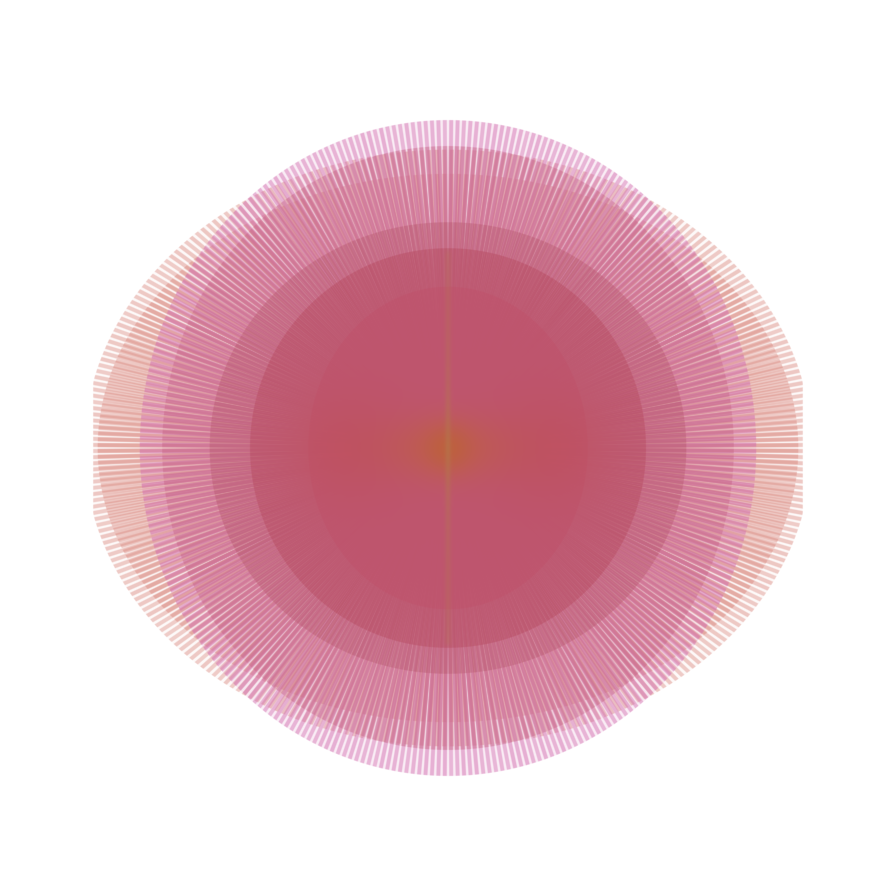
A three.js fragment shader for this background:

```glsl
// Draws a translucent rose bloom of fine radial spokes in nested ellipses on white.
varying vec2 vUv;

const float TAU = 6.2831853;
const vec2 CENTER = vec2(0.5, 0.5);
const float SPOKES = 300.0;       // spokes in each fan
const float HALF_WIDTH = 0.0022;  // half the width of a spoke
const float SOFT = 0.001;         // edge softness
const float SIDE_CUT = 0.396;     // flat sides of the widest fan
const float SPOKE_VARIATION = 0.12;

const vec3 PAPER = vec3(1.0);
const vec3 PEACH = vec3(0.84, 0.50, 0.46);
const vec3 ORCHID = vec3(0.82, 0.42, 0.68);
const vec3 ROSE = vec3(0.78, 0.40, 0.52);
const vec3 WINE = vec3(0.70, 0.32, 0.40);
const vec3 CRIMSON = vec3(0.70, 0.26, 0.34);
const vec3 CORE = vec3(0.75, 0.30, 0.40);
const vec3 RED_FLANK = vec3(0.75, 0.30, 0.32);
const vec3 ORANGE = vec3(0.74, 0.39, 0.18);
const vec3 OLIVE = vec3(0.70, 0.47, 0.30);

// Sine-free hash of one value
float hash(float n) {
  n = fract(n * 0.1031);
  n *= n + 33.33;
  n *= n + n;
  return fract(n);
}

// Coverage of an elliptical fan; gapFill is the faint tint between its spokes
float fan(vec2 p, vec2 radii, float gapFill, float seed) {
  vec2 q = p / radii;
  float k = length(q);
  float r = max(length(p), 0.0001);

  // Spokes are evenly spaced in the ellipse parameter, so fans beat together
  float turn = (atan(q.y, q.x) / TAU + 0.5) * SPOKES;
  float spacing = k * k * radii.x * radii.y / r * TAU / SPOKES;
  float d = abs(fract(turn) - 0.5) * spacing;
  float spoke = 1.0 - smoothstep(HALF_WIDTH - SOFT, HALF_WIDTH + SOFT, d);

  float rimDistance = (k - 1.0) * r / max(k, 0.0001);
  float inside = 1.0 - smoothstep(-SOFT, SOFT, rimDistance);
  float shade = (hash(floor(turn) + seed) - 0.5) * SPOKE_VARIATION;
  shade *= smoothstep(0.08, 0.25, r);
  return inside * mix(gapFill, 1.0, spoke) * (1.0 + shade);
}

void main() {
  vec2 p = vUv - CENTER;
  vec2 a = abs(p);
  vec3 color = PAPER;

  // Wide pale fans behind the bloom
  float sides = 1.0 - smoothstep(SIDE_CUT - SOFT, SIDE_CUT + SOFT, a.x);
  color = mix(color, PEACH, 0.42 * sides * fan(p, vec2(0.406, 0.333), 0.12, 11.0));
  color = mix(color, PEACH, 0.42 * fan(p, vec2(0.391, 0.306), 0.12, 347.0));

  // Nested fans from the orchid rim to the core
  color = mix(color, ORCHID, 0.52 * fan(p, vec2(0.344, 0.366), 0.25, 701.0));
  color = mix(color, ROSE, 0.48 * fan(p, vec2(0.319, 0.337), 0.3, 1033.0));
  color = mix(color, WINE, 0.40 * fan(p, vec2(0.266, 0.252), 0.5, 1409.0));
  color = mix(color, CRIMSON, 0.40 * fan(p, vec2(0.221, 0.223), 0.6, 1801.0));
  color = mix(color, CORE, 0.35 * fan(p, vec2(0.156, 0.180), 0.8, 2203.0));

  // Warmer red to the left and right
  vec2 flank = (a - vec2(0.11, 0.0)) / vec2(0.07, 0.06);
  color = mix(color, RED_FLANK, 0.4 * exp(-dot(flank, flank)));

  // Orange heart: a wide soft glow and a tighter one
  vec2 wide = p / vec2(0.065, 0.034);
  vec2 tight = p / vec2(0.024, 0.026);
  color = mix(color, ORANGE, 0.45 * exp(-dot(wide, wide)));
  color = mix(color, ORANGE, 0.5 * exp(-dot(tight, tight)));

  // Thin upright seam, strongest at the heart
  float seam = exp(-p.x * p.x / 0.000012);
  float seamEnd = 1.0 - smoothstep(0.215, 0.225, a.y);
  float seamFade = 0.22 + 0.33 * exp(-a.y / 0.07);
  color = mix(color, OLIVE, seam * seamEnd * seamFade);

  gl_FragColor = vec4(color, 1.0);
}
```
